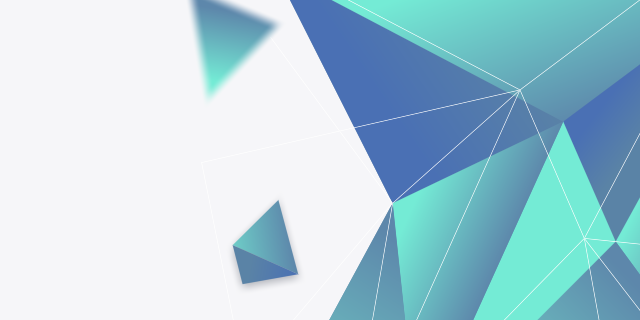
Write a WebGL 1 fragment shader that draws this background.

```glsl
precision highp float;
uniform vec2 u_resolution;

const vec3 PAPER = vec3(0.965, 0.965, 0.975);
const vec3 MINT = vec3(0.455, 0.92, 0.835);
const vec3 TEAL = vec3(0.41, 0.69, 0.73);
const vec3 SLATE = vec3(0.365, 0.53, 0.67);
const vec3 BLUE = vec3(0.29, 0.44, 0.705);

// Coverage of the half plane to the right of a -> b
float halfPlane(vec2 p, vec2 a, vec2 b, float blur) {
  vec2 e = normalize(b - a);
  return 1.0 - smoothstep(-blur, blur, dot(p - a, vec2(-e.y, e.x)));
}

// Convex facets, corners listed clockwise
float triangle(vec2 p, vec2 a, vec2 b, vec2 c, float blur) {
  return halfPlane(p, a, b, blur) * halfPlane(p, b, c, blur) * halfPlane(p, c, a, blur);
}

float quad(vec2 p, vec2 a, vec2 b, vec2 c, vec2 d, float blur) {
  return halfPlane(p, a, b, blur) * halfPlane(p, b, c, blur)
       * halfPlane(p, c, d, blur) * halfPlane(p, d, a, blur);
}

// Linear blend of two colours from point a to point b
vec3 gradient(vec2 p, vec2 a, vec2 b, vec3 from, vec3 to) {
  vec2 e = b - a;
  return mix(from, to, clamp(dot(p - a, e) / dot(e, e), 0.0, 1.0));
}

// Coverage of a hairline from a to b
float wire(vec2 p, vec2 a, vec2 b, float px) {
  vec2 e = b - a;
  float d = length(p - a - e * clamp(dot(p - a, e) / dot(e, e), 0.0, 1.0));
  float halfWidth = 0.0012;
  return 1.0 - smoothstep(max(halfWidth - 0.5 * px, 0.0), halfWidth + 0.5 * px, d);
}

// Large faceted surface on the right
vec3 facets(vec2 p, float blur) {
  vec2 top = vec2(0.881, 1.05), ridge = vec2(0.941, 1.05);
  vec2 peak = vec2(1.76, 0.62), waist = vec2(1.227, 0.365), knot = vec2(1.924, 0.245);
  vec2 right = vec2(2.05, 0.836), rightMid = vec2(2.05, 0.474), rightLow = vec2(2.05, 0.073);
  vec2 footA = vec2(1.002, -0.05), footB = vec2(1.271, -0.05);
  vec2 footC = vec2(1.456, -0.05), footD = vec2(1.63, -0.05);

  float paper = halfPlane(p, top, waist, blur) * halfPlane(p, waist, footA, blur);
  vec3 col = mix(SLATE, PAPER, paper);

  vec3 fill = gradient(p, vec2(1.3, 0.54), vec2(1.68, 0.8), BLUE, SLATE * 0.97);
  col = mix(col, fill, quad(p, top, ridge, peak, waist, blur));
  fill = gradient(p, vec2(1.58, 1.13), vec2(1.78, 0.61), MINT, SLATE);
  col = mix(col, fill, quad(p, ridge, vec2(2.05, 1.05), right, peak, blur));
  fill = gradient(p, vec2(1.83, 0.6), vec2(1.96, 0.5), BLUE, SLATE * 0.97);
  col = mix(col, fill, quad(p, peak, right, rightMid, knot, blur));
  fill = gradient(p, vec2(1.95, 0.27), vec2(2.1, 0.2), MINT, TEAL);
  col = mix(col, fill, triangle(p, knot, rightMid, rightLow, blur));
  fill = gradient(p, vec2(1.7, -0.05), vec2(1.93, 0.17), TEAL, SLATE);
  col = mix(col, fill, quad(p, knot, rightLow, vec2(2.05, -0.05), footD, blur));
  col = mix(col, MINT, quad(p, peak, knot, footD, footC, blur));
  fill = gradient(p, vec2(1.276, 0.323), vec2(1.568, 0.19), MINT, SLATE);
  col = mix(col, fill, quad(p, waist, peak, footC, footB, blur));
  fill = gradient(p, vec2(1.24, 0.25), vec2(1.05, -0.05), SLATE, TEAL);
  return mix(col, fill, triangle(p, waist, footB, footA, blur));
}

// White wire mesh
float mesh(vec2 p, float px) {
  vec2 hub = vec2(1.625, 0.719), node = vec2(1.826, 0.255);
  vec2 waist = vec2(1.227, 0.365), tip = vec2(0.63, 0.492);
  float m = wire(p, hub, vec2(1.083, 1.003), px);
  m = max(m, wire(p, hub, vec2(2.01, 1.008), px));
  m = max(m, wire(p, hub, tip, px));
  m = max(m, wire(p, hub, waist, px));
  m = max(m, wire(p, hub, vec2(1.302, 0.0), px));
  m = max(m, wire(p, hub, node, px));
  m = max(m, wire(p, node, vec2(2.0, 0.583), px));
  m = max(m, wire(p, node, vec2(2.0, 0.237), px));
  m = max(m, wire(p, node, vec2(1.576, 0.0), px));
  m = max(m, wire(p, node, vec2(1.872, 0.0), px));
  m = max(m, wire(p, node, vec2(2.0, 0.03), px));
  m = max(m, wire(p, waist, vec2(1.164, 0.0), px));
  m = max(m, wire(p, waist, vec2(0.917, 0.0), px));
  m = max(m, wire(p, waist, vec2(0.846, 0.883), px));
  return max(m, wire(p, tip, vec2(0.729, 0.0), px));
}

// Small two-sided gem with a soft shadow
vec3 gem(vec3 col, vec2 p, float blur) {
  vec2 top = vec2(0.87, 0.375), right = vec2(0.932, 0.143);
  vec2 bottom = vec2(0.758, 0.112), left = vec2(0.727, 0.234);
  float shadow = quad(p + vec2(0.0, 0.01), top, right, bottom, left, 0.026);
  col = mix(col, vec3(0.35, 0.37, 0.42), 0.45 * shadow);
  vec3 fill = gradient(p, left, vec2(0.91, 0.26), mix(TEAL, MINT, 0.5), SLATE);
  col = mix(col, fill, triangle(p, top, right, left, blur));
  fill = gradient(p, vec2(0.78, 0.17), right, SLATE * 0.97, BLUE);
  return mix(col, fill, triangle(p, left, right, bottom, blur));
}

void main() {
  vec2 p = gl_FragCoord.xy / u_resolution * vec2(2.0, 1.0);
  float px = 1.0 / u_resolution.y;
  float blur = 0.7 * px;
  vec3 col = facets(p, blur);
  col = mix(col, vec3(1.0), 0.7 * mesh(p, px));

  // Out-of-focus triangle
  vec3 fill = gradient(p, vec2(0.69, 0.97), vec2(0.65, 0.75), SLATE, MINT);
  float haze = triangle(p, vec2(0.595, 1.035), vec2(0.867, 0.922), vec2(0.652, 0.695), 0.022);
  col = mix(col, fill, haze);

  gl_FragColor = vec4(gem(col, p, blur), 1.0);
}
```
